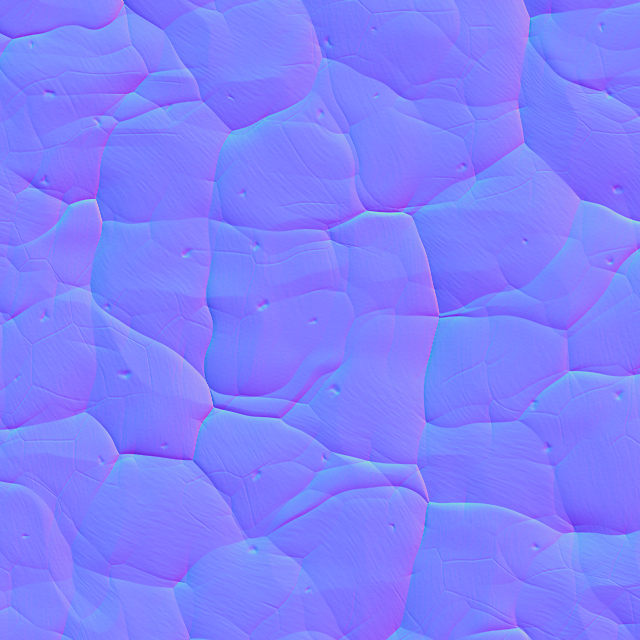
Give the GLSL for this texture map, as a Shadertoy shader.

```glsl
// Tangent-space normal map of packed, weathered rock.
// A height field of domed stones, folds, hairline cracks, pits and grain
// is differentiated numerically and its normal is encoded as colour.

float hash(vec2 p) {
    return fract(sin(dot(p, vec2(127.1, 311.7))) * 43758.5453);
}

vec2 hash2(vec2 p) {
    return vec2(hash(p), hash(p + 57.3));
}

float noise(vec2 p) {
    vec2 i = floor(p), f = fract(p);
    f = f * f * f * (f * (f * 6.0 - 15.0) + 10.0);
    return mix(mix(hash(i), hash(i + vec2(1, 0)), f.x),
               mix(hash(i + vec2(0, 1)), hash(i + vec2(1, 1)), f.x), f.y);
}

mat2 rotation(float a) {
    return mat2(cos(a), sin(a), -sin(a), cos(a));
}

// Upper envelope of tilted domes: height, lead over the next dome, stone seed
vec3 stones(vec2 p) {
    float top = -9.0, second = -9.0, seed = 0.0;
    for (int j = -2; j <= 2; j++)
    for (int i = -2; i <= 2; i++) {
        vec2 id = floor(p) + vec2(i, j);
        vec2 r = hash2(id), s = hash2(id + 31.7);
        vec2 d = p - id - 0.5 - 0.9 * (r - 0.5);
        vec2 e = rotation(6.283 * s.x) * d * vec2(0.85, 1.15);
        float q = dot(e, e);
        float h = 0.06 * s.y - 0.12 * q - 0.14 * q * q + dot(d, r.yx - 0.5) * 0.12;
        if (h > top) {
            second = top;
            top = h;
            seed = s.x;
        } else {
            second = max(second, h);
        }
    }
    return vec3(top, top - second, seed);
}

// Thin polygonal lines between scattered points
float cracks(vec2 p) {
    float near = 9.0, next = 9.0;
    for (int j = -1; j <= 1; j++)
    for (int i = -1; i <= 1; i++) {
        vec2 id = floor(p) + vec2(i, j);
        float d = length(p - id - 0.1 - 0.8 * hash2(id + 8.1));
        next = min(next, max(near, d));
        near = min(near, d);
    }
    float gap = (next - near) / 0.028;
    return exp(-gap * gap);
}

// Sparse chipped holes, at most one in each cell
float pits(vec2 p) {
    vec2 id = floor(p), r = hash2(id + 4.4);
    vec2 d = fract(p) - 0.25 - 0.5 * r;
    d += 0.07 * (vec2(noise(p * 12.0), noise(p * 12.0 + 40.0)) - 0.5);
    float radius = mix(0.025, 0.055, r.x);
    return step(hash(id + 71.0), 0.4) * radius * exp(-dot(d, d) / (radius * radius));
}

float height(vec2 p) {
    // Bend the layout a little so that the seams wander
    vec2 bend = vec2(noise(p * 0.9), noise(p * 0.9 + 19.0)) - 0.5;
    bend += 0.16 * (vec2(noise(p * 3.1 + 5.0), noise(p * 3.1 + 33.0)) - 0.5);
    vec2 w = p + 0.5 * bend;

    // Stones drop into narrow seams of uneven depth
    vec3 stone = stones(w);
    float inside = 1.0 - exp(-stone.y * 65.0);
    float lip = mix(0.001, 0.02, stone.z) * smoothstep(0.2, 0.8, noise(p * 1.7 + 3.0));
    float h = 0.42 * stone.x + lip * inside;

    // Smaller chips crowd the seams
    vec3 chip = stones(w * 1.7 + 13.0);
    float nearSeam = exp(-stone.y * 16.0);
    h += nearSeam * (0.16 * chip.x - 0.004 * exp(-chip.y * 55.0));

    // Soft folds with a crisp ridge
    float fold = noise(w * 1.4 + 27.0) - 0.5;
    h -= 0.032 * sqrt(fold * fold + 0.0001);
    h += 0.008 * noise(w * 2.9 + 61.0);

    // Hairline cracks and pits on the faces
    float cracked = smoothstep(0.42, 0.6, noise(p * 1.4 + 90.0));
    h -= 0.0022 * cracked * inside * cracks(w * 1.7 + 2.0);
    h -= 0.26 * pits(p * 1.5);

    // Chiselled grain, turned differently on each stone
    vec2 g = rotation(0.4 + 1.6 * stone.z) * w;
    h += 0.0013 * inside * noise(g * vec2(9.0, 48.0));
    h += 0.0006 * noise(p * 50.0);
    return h;
}

void mainImage(out vec4 fragColor, in vec2 fragCoord) {
    vec2 p = 6.0 * fragCoord / iResolution.y;
    vec2 e = vec2(0.006, 0.0);
    vec2 slope = vec2(height(p + e.xy) - height(p - e.xy),
                      height(p + e.yx) - height(p - e.yx)) / (2.0 * e.x);
    vec3 normal = normalize(vec3(-slope * vec2(0.85, 1.15), 1.0));
    fragColor = vec4(0.5 + 0.5 * normal, 1.0);
}
```
